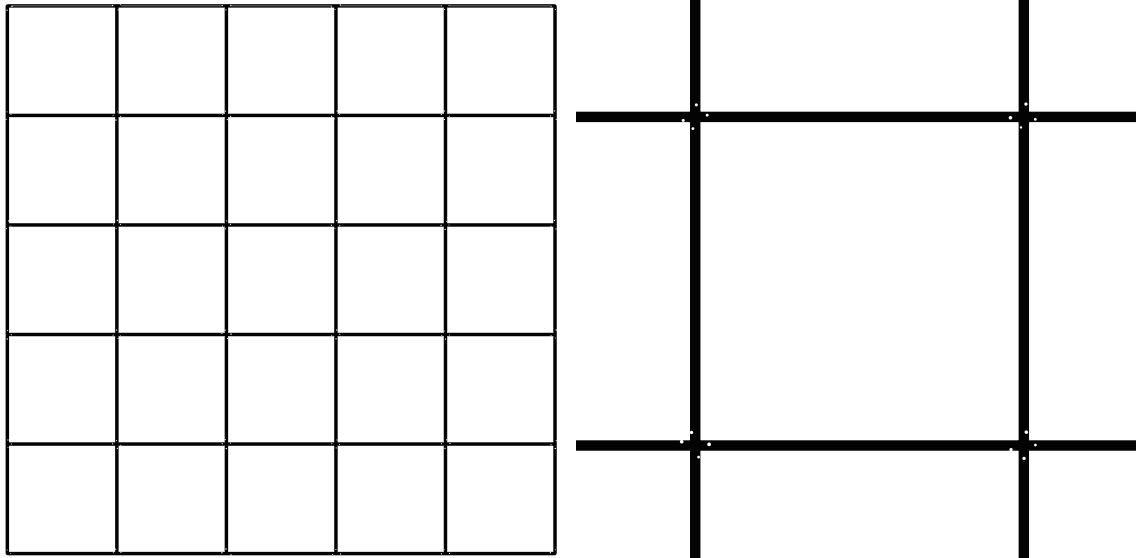
Left, the full canvas; right, a detail of the centre.
Give the GLSL for this pattern, as a Shadertoy shader.

```glsl
// Black five by five square grid on white, with rounded corners and chipped line crossings.

const float CELLS = 5.0;                      // repeats across and down
const float PITCH = 0.1956;                   // cell size, in canvas widths
const vec2 ORIGIN = vec2(0.0131, 0.0079);     // lower left crossing
const float HALF_LINE = 0.0031;
const float CORNER_RADIUS = 0.0045;
const float NODE_RADIUS = 0.0046;
const float CHIP_DISTANCE = 0.0072;           // from crossing centre
const float CHIP_RADIUS = 0.0011;
const float STREAK_HALF = 0.0006;             // pale seam in the top line
const float STREAK_STRENGTH = 0.65;
const vec3 PAPER = vec3(1.0);
const vec3 INK = vec3(0.01);

float hash(vec2 p) {
    return fract(sin(dot(p, vec2(127.1, 311.7))) * 4375.85);
}

float roundedBox(vec2 p, vec2 halfSize, float radius) {
    vec2 q = abs(p) - halfSize + radius;
    return length(max(q, 0.0)) + min(max(q.x, q.y), 0.0) - radius;
}

float coverage(float dist, float pixel) {
    return clamp(0.5 - dist / pixel, 0.0, 1.0);
}

// Small pale chips beside the four arms of a crossing
float chips(vec2 local, vec2 id, float pixel) {
    float mask = 0.0;
    vec2 arm = vec2(1.0, 0.0);
    for (int i = 0; i < 4; i++) {
        float seed = hash(id + 7.3 * float(i));
        float side = (hash(id + 3.1 * float(i) + 11.0) - 0.5) * 1.6;
        vec2 across = vec2(-arm.y, arm.x);
        vec2 center = arm * CHIP_DISTANCE * mix(0.85, 1.15, seed)
                    + across * HALF_LINE * side;
        float radius = CHIP_RADIUS * mix(0.6, 1.0, seed);
        mask = max(mask, coverage(length(local - center) - radius, pixel));
        arm = across;
    }
    return mask;
}

void mainImage(out vec4 fragColor, in vec2 fragCoord) {
    float pixel = 1.0 / iResolution.x;
    vec2 p = fragCoord * pixel - ORIGIN;
    float span = CELLS * PITCH;

    // Nearest crossing and the lines through it
    vec2 id = clamp(floor(p / PITCH + 0.5), 0.0, CELLS);
    vec2 local = p - id * PITCH;
    float lines = min(abs(local.x), abs(local.y)) - HALF_LINE;
    float nodes = length(local) - NODE_RADIUS;
    float frame = roundedBox(p - 0.5 * span, vec2(0.5 * span + HALF_LINE), CORNER_RADIUS);
    float ink = coverage(max(min(lines, nodes), frame), pixel);

    // Wear at crossings and along the top line
    ink *= 1.0 - chips(local, id, pixel);
    float seam = coverage(abs(p.y - span) - STREAK_HALF, pixel);
    seam *= smoothstep(NODE_RADIUS, 2.0 * NODE_RADIUS, abs(local.x));
    ink *= 1.0 - STREAK_STRENGTH * seam;

    fragColor = vec4(mix(PAPER, INK, ink), 1.0);
}
```
